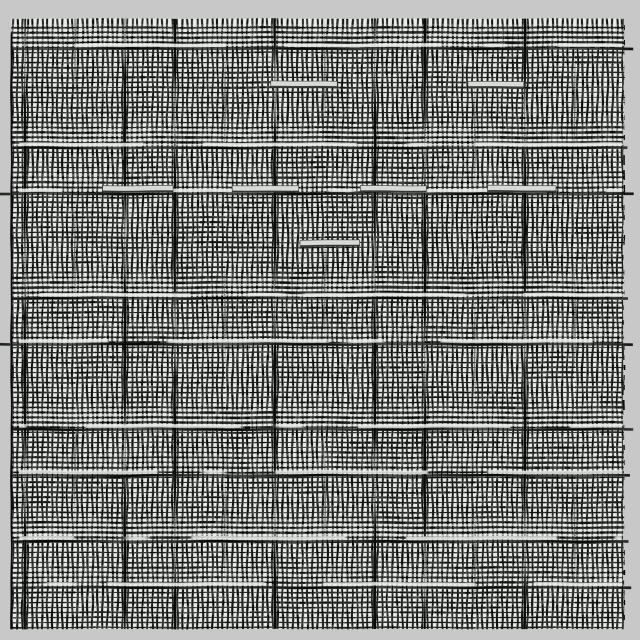
This pattern is drawn by a three.js fragment shader. Its source:

```glsl
// Dense hand-inked woven grid with panel seams, pale ledges and a grey margin.
varying vec2 vUv;

const vec2 CELLS = vec2(128.0, 128.0);
const float PANEL = 0.0781;
const float SEAM_START = 0.039;
const float COMB_BASE = 0.96;
const float SOFT = 0.0011;
const int LEDGES = 8;
const vec3 MARGIN = vec3(0.785, 0.785, 0.79);
const vec3 PAPER = vec3(0.915, 0.927, 0.91);
const vec3 INK = vec3(0.03, 0.04, 0.03);

float hash(vec2 p) {
  p = fract(p * vec2(0.1031, 0.1137));
  p += dot(p, p.yx + 33.33);
  return fract((p.x + p.y) * p.x * 17.0);
}

// Soft line around zero, in any unit
float stroke(float d, float halfWidth, float soft) {
  return 1.0 - smoothstep(halfWidth - soft, halfWidth + soft, abs(d));
}

float span(float x, float from, float to) {
  return stroke(x - 0.5 * (from + to), 0.5 * (to - from), SOFT);
}

vec2 wobble(vec2 p) {
  return vec2(sin(p.y * 31.0 + p.x * 9.0) + 0.6 * sin(p.y * 83.0 - p.x * 37.0),
              sin(p.x * 27.0 + p.y * 13.0) + 0.5 * sin(p.x * 71.0)) * 0.0004;
}

// Ledges come in pairs that close up toward the bottom
float ledgeHeight(int i) {
  if (i < 0) return 0.925;
  float n = float(i);
  float pair = floor(n * 0.5);
  return 0.77 - 0.25 * pair + 0.015 * pair * pair - 0.072 * mod(n, 2.0);
}

// Heavier rows resting on each ledge
float boldRows(float y) {
  float bold = 0.0;
  for (int i = -1; i < LEDGES; i++) {
    float d = y - ledgeHeight(i);
    float weight = mod(float(i), 2.0) < 0.5 || i < 0 ? 1.0 : 0.45;
    bold = max(bold, weight * smoothstep(0.0, 0.004, d) * (1.0 - smoothstep(0.018, 0.046, d)));
  }
  return bold;
}

// Crossing strokes whose weight changes from patch to patch
float weave(vec2 p, float bold) {
  vec2 grid = p * CELLS;
  vec2 id = floor(grid);
  vec2 f = fract(grid) - 0.5;
  float patchTone = hash(floor(vec2((p.x - SEAM_START) / PANEL, p.y / 0.045)) + 3.0);
  float rowTone = hash(vec2(floor(id.x / 10.0), id.y) + 19.0);
  float shift = 0.09 * sin(p.y * 90.0 + id.x * 2.4);
  float upright = stroke(f.x + shift, 0.18 + 0.05 * patchTone, SOFT * CELLS.x);
  float level = stroke(f.y, mix(0.19, 0.09, patchTone) + 0.08 * (rowTone - 0.4) + 0.07 * bold,
                       SOFT * CELLS.y);
  level *= 1.0 - smoothstep(COMB_BASE - SOFT, COMB_BASE + SOFT, p.y);
  float gap = stroke(abs(f.y) - 0.5, 0.2, SOFT * CELLS.y);
  upright *= 1.0 - 0.7 * bold * gap;
  float bead = 0.8 + 0.2 * hash(id + 41.0);
  return max(upright * bead, level * (0.75 + 0.25 * hash(id + 83.0)));
}

// Dark panel edges: three heavy ones in every five, worn along their length
float seams(vec2 p) {
  float column = (p.x - SEAM_START) / PANEL;
  float id = floor(column + 0.5);
  float heavy = step(1.0, abs(mod(2.0 * id, 5.0) - 2.5));
  float wear = 0.5 + 0.5 * sin(p.y * 19.0 + id * 2.7);
  float weight = mix(0.35 * wear, 0.3 + 0.7 * wear, heavy);
  return stroke((column - id) * PANEL, 0.0008 + 0.0015 * weight, SOFT) * smoothstep(0.1, 0.6, weight);
}

// A pale broken strip above a dark line that may poke past the frame
float addLedge(float ink, vec2 p, int i) {
  float n = float(i);
  float d = p.y - ledgeHeight(i);
  float run = sin(p.x * 17.0 + n * 2.3) + 0.6 * sin(p.x * 41.0 + n * 5.1) + 0.5;
  float pale = stroke(d - 0.0043, 0.0028, SOFT) * smoothstep(-0.1, 0.1, run);
  ink *= 1.0 - 0.86 * pale * span(p.x, 0.03, 0.972);
  float left = (i == 1 || i == 3) ? -0.01 : 0.018;
  float right = 0.979 + 0.011 * hash(vec2(n, 5.0));
  float worn = 0.85 + 0.15 * sin(p.x * 23.0 + n * 3.1);
  return max(ink, worn * stroke(d + 0.001, 0.0021, SOFT) * span(p.x, left, right));
}

// Evenly spaced pale bars with a dark rim
float addBars(float ink, vec2 p, vec2 first, float gap, float count, float halfLength) {
  float k = clamp(floor((p.x - first.x) / gap + 0.5), 0.0, count - 1.0);
  float size = halfLength * (0.85 + 0.3 * hash(vec2(k, first.y * 100.0)));
  vec2 d = p - first - vec2(k * gap, 0.0);
  float rim = stroke(d.x, size + 0.001, SOFT) * stroke(d.y + 0.001, 0.0055, SOFT);
  float core = stroke(d.x, size, SOFT) * stroke(d.y, 0.0036, SOFT);
  return mix(mix(ink, 0.8, rim), 0.08, core);
}

void main() {
  vec2 p = vUv + wobble(vUv);
  float row = floor(p.y * CELLS.y);
  float ragged = 0.004 * (hash(vec2(row, 11.0)) - 0.5);
  float inside = span(p.x, 0.017, 0.975 + ragged) * span(p.y, 0.017, 0.971);

  // Woven field
  float ink = max(weave(p, boldRows(p.y)), seams(p)) * inside;
  ink = max(ink, stroke(p.x - 0.018, 0.0015, SOFT) * span(p.y, 0.017, 0.95));

  // Ledges and loose bars
  for (int i = -1; i < LEDGES; i++) ink = addLedge(ink, p, i);
  ink = addBars(ink, p, vec2(0.215, 0.706), 0.2, 4.0, 0.056);
  ink = addBars(ink, p, vec2(0.475, 0.869), 0.3, 2.0, 0.047);
  ink = addBars(ink, p, vec2(0.515, 0.621), 1.0, 1.0, 0.045);

  vec3 ground = mix(MARGIN, PAPER, inside);
  gl_FragColor = vec4(mix(ground, INK, ink), 1.0);
}
```
